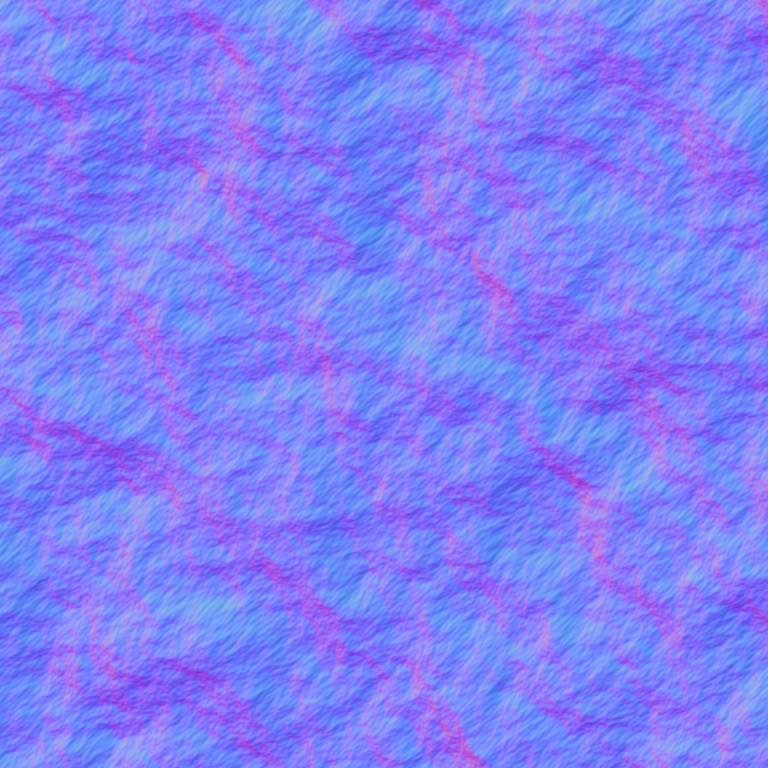
This texture map is drawn by a three.js fragment shader. Its source:

```glsl
const int OCTAVES = 6;
const float BASE_FREQUENCY = 5.0;   // noise cells across the canvas in the first octave
const float LACUNARITY = 2.0;       // frequency step between octaves
const float SLOPE_STRENGTH = 0.148; // steepness of the first octave
const float SLOPE_GAIN = 0.99;      // steepness step between octaves
const float GRAIN_ANGLE = 0.7854;   // direction of the fine strokes, across the folds
const vec2 FOLD_SCALE = vec2(1.2, 0.85);   // broad octaves: frequency along and across strokes
const vec2 STROKE_SCALE = vec2(0.8, 1.2);  // finest octave: frequency along and across strokes
const float LATTICE_TWIST = 0.3;    // turn of the noise lattice between octaves
const float SHEAR = -1.2;           // height-driven shift that sharpens one side of the folds
const float TILT_SCALE = 0.76;      // softens red and green against blue
const float TAU = 6.2831853;

varying vec2 vUv;

float hash(vec2 p) {
  vec3 q = fract(p.xyx * vec3(0.1031, 0.1030, 0.0973));
  q += dot(q, q.yzx + 33.33);
  return fract((q.x + q.y) * q.z);
}

mat2 rotation(float angle) {
  float c = cos(angle);
  float s = sin(angle);
  return mat2(c, -s, s, c);
}

// Random unit gradient at a lattice point
vec2 latticeGradient(vec2 cell) {
  float angle = TAU * hash(cell);
  return vec2(cos(angle), sin(angle));
}

// Quintic gradient noise: slope in xy, height in z
vec3 noiseSlopeHeight(vec2 p) {
  vec2 cell = floor(p);
  vec2 f = p - cell;
  vec2 fade = f * f * f * (f * (f * 6.0 - 15.0) + 10.0);
  vec2 fadeSlope = 30.0 * f * f * (f * (f - 2.0) + 1.0);

  vec2 g00 = latticeGradient(cell);
  vec2 g10 = latticeGradient(cell + vec2(1.0, 0.0));
  vec2 g01 = latticeGradient(cell + vec2(0.0, 1.0));
  vec2 g11 = latticeGradient(cell + vec2(1.0, 1.0));

  float v00 = dot(g00, f);
  float v10 = dot(g10, f - vec2(1.0, 0.0));
  float v01 = dot(g01, f - vec2(0.0, 1.0));
  float v11 = dot(g11, f - vec2(1.0, 1.0));

  vec2 blended = mix(mix(g00, g10, fade.x), mix(g01, g11, fade.x), fade.y);
  vec2 across = vec2(v10, v01) - v00 + fade.yx * (v00 - v10 - v01 + v11);
  float height = mix(mix(v00, v10, fade.x), mix(v01, v11, fade.x), fade.y);
  return vec3(blended + fadeSlope * across, height);
}

// Sum of octaves: broad folds down to fine strokes
vec2 surfaceSlope(vec2 uv) {
  vec2 shift = SHEAR * vec2(cos(GRAIN_ANGLE), sin(GRAIN_ANGLE));
  vec2 slope = vec2(0.0);
  float height = 0.0;
  float frequency = BASE_FREQUENCY;
  float strength = SLOPE_STRENGTH;
  for (int i = 0; i < OCTAVES; i++) {
    float octave = float(i);
    vec2 scale = mix(FOLD_SCALE, STROKE_SCALE, octave / float(OCTAVES - 1));
    mat2 stretch = mat2(scale.x, 0.0, 0.0, scale.y);
    mat2 lattice = rotation(LATTICE_TWIST * octave) * stretch * rotation(GRAIN_ANGLE);
    vec2 offset = vec2(57.37, 91.71) * (octave + 1.0);
    vec3 noise = noiseSlopeHeight(lattice * (uv + shift * height) * frequency + offset);

    // Chain rule: back to canvas axes, then through the shift
    vec2 octaveSlope = strength * (noise.xy * lattice);
    slope += octaveSlope + dot(shift, octaveSlope) * slope;
    height += strength * noise.z / frequency;
    frequency *= LACUNARITY;
    strength *= SLOPE_GAIN;
  }
  return slope;
}

void main() {
  // Tangent-space normal with the green axis pointing down
  vec2 slope = surfaceSlope(vUv);
  vec3 normal = normalize(vec3(-slope.x, slope.y, 1.0));
  normal.xy *= TILT_SCALE;
  gl_FragColor = vec4(normal * 0.5 + 0.5, 1.0);
}
```
